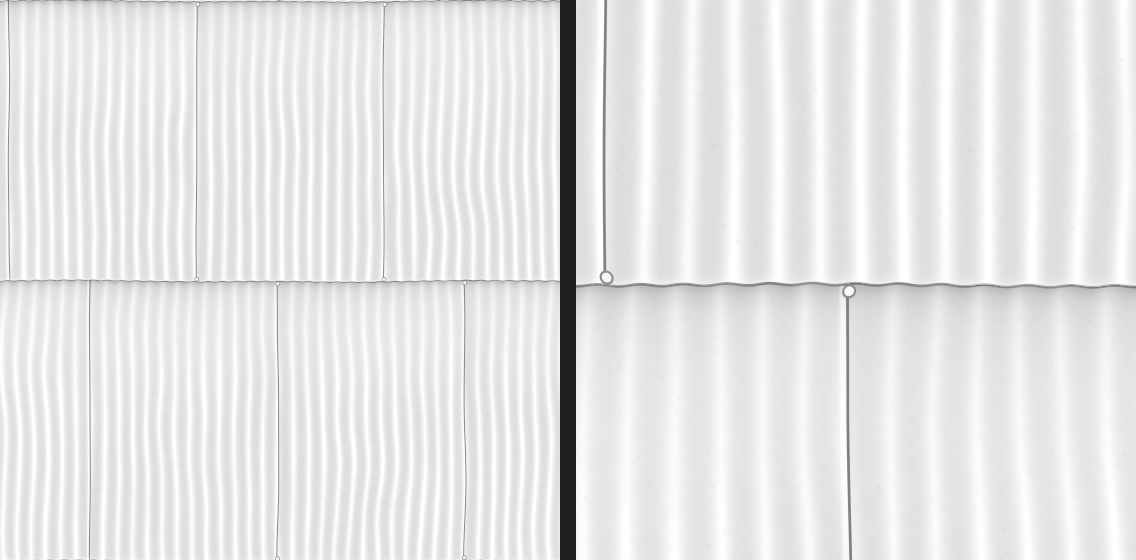
Left: the whole. Right: its middle third, enlarged.
A Shadertoy shader for this texture:

```glsl
// Two staggered rows of white corrugated sheets with bent ribs, overlap shadows and bolts.

const float TAU = 6.2831853;
const float COLUMNS = 3.0;
const float ROWS = 2.0;
const float RIBS = 13.0;              // ribs on each sheet
const vec3 RIDGE = vec3(1.0);
const vec3 VALLEY = vec3(0.872);
const vec3 GAP = vec3(0.42);          // dark line between sheets

float hash(vec2 p) {
    return fract(sin(dot(p, vec2(127.1, 311.7))) * 43758.5453);
}

float noise(vec2 p) {
    vec2 i = floor(p), f = fract(p);
    f = f * f * (3.0 - 2.0 * f);
    return mix(mix(hash(i), hash(i + vec2(1, 0)), f.x),
               mix(hash(i + vec2(0, 1)), hash(i + vec2(1, 1)), f.x), f.y);
}

// Coverage of a soft-edged shape, from its signed distance
float fill(float dist, float px) {
    return 1.0 - smoothstep(-px, px, dist);
}

// Horizontal position of a slightly crooked vertical seam
float seamX(float id, float row, float y) {
    float start = mix(0.163, 0.0175, row);
    float seed = mod(id, COLUMNS) + 7.0 * row;
    return start + id / COLUMNS + 0.007 * (noise(vec2(seed * 5.3, y * 7.0)) - 0.5);
}

// Uneven lower edge of a row: a long sag plus rib scallops
float rowEdge(float x) {
    float sag = 0.0013 * sin(TAU * (x + 0.72)) + 0.0008 * sin(TAU * (3.0 * x + 0.3));
    return sag + 0.0006 * cos(TAU * RIBS * COLUMNS * x);
}

// Brightness across the ribs: rounded ridge with a narrow glint
float ribProfile(float phase, float variation) {
    float wave = 0.5 + 0.5 * cos(TAU * phase + 0.35 * sin(TAU * phase));
    float glint = pow(wave, 5.0);
    return mix(wave, glint, 0.15) * (0.88 + 0.24 * variation);
}

// Ribs, shade below the overlap and broad unevenness of one sheet
vec3 sheet(float across, float down, float seed) {
    float middle = sin(0.5 * TAU * across);
    float bend = 0.55 * middle * (noise(vec2(seed * 3.7, down * 3.5)) - 0.5);
    float ribs = across * RIBS + bend
               + 0.22 * (noise(vec2(across * 5.0 + seed * 9.1, down * 6.0)) - 0.5);
    float variation = noise(vec2(floor(ribs + 0.5) + seed * 17.0, down * 5.0));
    float relief = ribProfile(ribs, variation);
    float contrast = mix(0.5, 1.0, smoothstep(0.0, 0.55, down));
    float light = mix(0.62, relief, contrast);
    light += 0.12 * (noise(vec2(across * 3.0 + seed * 4.3, down * 4.0)) - 0.5);
    vec3 color = mix(VALLEY, RIDGE, clamp(light, 0.0, 1.0));
    return color - 0.07 * exp(-down / 0.06);
}

// Sparse faint specks and fine grain
float wear(vec2 uv) {
    vec2 p = uv * 110.0, cell = floor(p);
    vec2 center = 0.25 + 0.5 * vec2(hash(cell), hash(cell + 31.0));
    float speck = fill(length(fract(p) - center) - 0.09, 0.09);
    return 0.035 * speck * step(0.94, hash(cell + 73.0))
         + 0.012 * (noise(uv * 300.0) - 0.5);
}

// Pale bolt head with a dark rim
vec3 addBolt(vec3 color, vec2 p, float px) {
    float r = length(p);
    color = mix(color, vec3(0.55), fill(r - 0.0042, px));
    return mix(color, vec3(0.97), fill(r - 0.0029, px));
}

void mainImage(out vec4 fragColor, in vec2 fragCoord) {
    vec2 uv = fragCoord / iResolution.xy;
    float px = 0.7 / iResolution.y;

    // Rows, and distances to their two edges
    float v = (uv.y + 0.002 + rowEdge(uv.x)) * ROWS;
    float row = mod(floor(v), ROWS);
    float above = fract(v) / ROWS;
    float below = (1.0 - fract(v)) / ROWS;

    // Nearest seam, then the sheet between two seams
    float id = floor((uv.x - seamX(0.0, row, 0.0)) * COLUMNS + 0.5);
    float side = uv.x - seamX(id, row, uv.y);
    float column = side < 0.0 ? id - 1.0 : id;
    float left = seamX(column, row, uv.y);
    float right = seamX(column + 1.0, row, uv.y);
    float across = (uv.x - left) / (right - left);
    float seed = mod(column, COLUMNS) + COLUMNS * row + 1.0;
    vec3 color = sheet(across, below * ROWS, seed) - wear(uv);

    // Vertical seam: pale lip on the left, soft shadow on the right
    float lip = fill(abs(side + 0.003) - 0.0015, 0.0015);
    color = mix(color, RIDGE, 0.7 * lip);
    color -= 0.08 * exp(-abs(side) / 0.004) * step(0.0, side);
    color = mix(color, GAP, 0.85 * fill(abs(side) - 0.0008, px));

    // Horizontal overlap: pale lip above, shadow cast below
    color = mix(color, RIDGE, 0.8 * exp(-above / 0.0025));
    color -= 0.14 * exp(-below / 0.006);
    float strength = 0.45 + 0.5 * noise(vec2(uv.x * 40.0, row * 9.0));
    color = mix(color, GAP, strength * fill(min(above, below) - 0.0008, px));

    // Bolts at the sheet corners, absent on the first seam
    vec2 corner = vec2(side - 0.001, min(above, below) - 0.0045);
    if (mod(id, COLUMNS) > 0.5) color = addBolt(color, corner, px);

    fragColor = vec4(clamp(color, 0.0, 1.0), 1.0);
}
```
